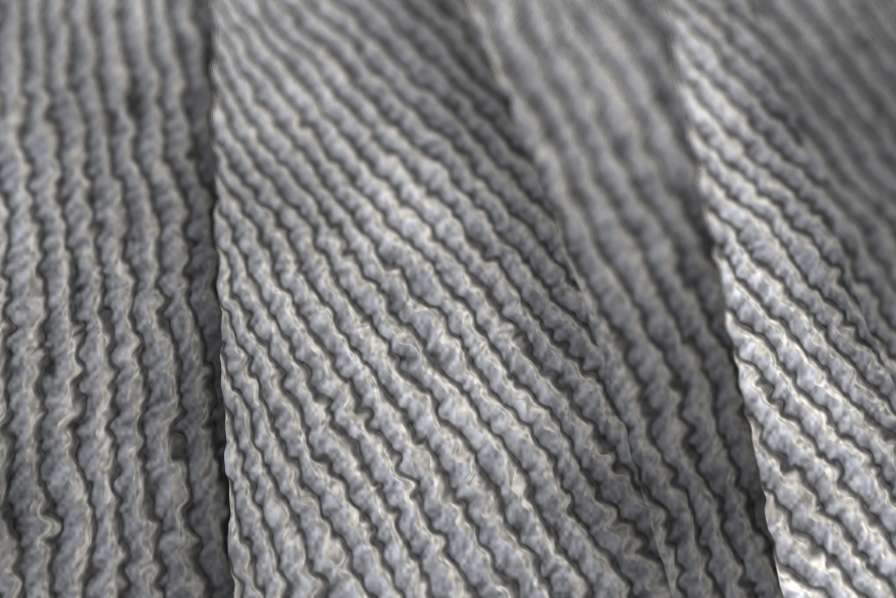
This texture is drawn by a Shadertoy shader. Its source:

```glsl
// Ribbed terry cloth lying in soft folds, seen close up with shallow focus.
// Each fold has its own rib phase and light; cords carry small loops, and a
// disc of samples, wider toward the far end, gives the defocus.

float hash(vec2 p) {
    vec3 q = fract(p.xyx * 0.1031);
    q += dot(q, q.yzx + 33.33);
    return fract((q.x + q.y) * q.z);
}

float noise(vec2 p) {
    vec2 i = floor(p), f = fract(p);
    f = f * f * (3.0 - 2.0 * f);
    return mix(mix(hash(i), hash(i + vec2(1, 0)), f.x),
               mix(hash(i + vec2(0, 1)), hash(i + vec2(1, 1)), f.x), f.y);
}

// Horizontal positions of the four fold edges; d runs from far (0) to near (1)
vec4 foldEdges(float d) {
    return vec4(0.355 + 0.01 * d + 0.025 * d * d,
                0.78 + 0.44 * d - 0.10 * d * d,
                1.11 + 0.20 * d,
                1.27 + 0.30 * d + 0.07 * d * d);
}

// Returns rib phase in x and light in y for the fold under the point
vec2 foldSurface(float x, float d) {
    vec4 e = foldEdges(d);
    if (x < e.x) {
        float crease = 1.0 - 0.6 * exp((x - e.x) / 0.035);
        return vec2((x + 0.1) / (0.042 + 0.02 * d), (0.62 - 0.14 * d) * crease);
    }
    if (x < e.y) {
        float u = x - e.x;
        float phase = u * (20.0 - 5.0 * d) - 19.0 * d + 7.0 * d * d - 1.2 * exp(-u / 0.08);
        float turn = mix(0.62, 1.0, smoothstep(0.0, 0.22, e.y - x));
        return vec2(phase + 60.0, (0.69 - 0.07 * d) * turn);
    }
    if (x < e.z) {
        float crease = 1.0 - 0.35 * exp((x - e.z) / 0.04);
        return vec2(18.0 * x - 11.0 * d + 2.5 * d * d + 90.0,
                    mix(0.64, 0.43, smoothstep(0.1, 0.7, d)) * crease);
    }
    if (x < e.w) {
        float u = x - e.z;
        float turn = mix(0.66, 1.0, smoothstep(0.0, 0.15, e.w - x));
        return vec2(u * (22.0 - 9.0 * d) - 16.0 * d + 4.5 * d * d + 150.0, 0.76 * turn);
    }
    return vec2(20.0 * (x - e.w) - 9.0 * d + 200.0, 0.53 - 0.06 * d);
}

vec3 cloth(vec2 p) {
    float d = 1.0 - p.y;
    float ragged = noise(p * 42.0) - 0.5;
    vec2 surface = foldSurface(p.x + 0.010 * ragged, d);
    float phase = surface.x + 0.22 * ragged + 0.5 * (noise(p * 8.0) - 0.5);
    float rib = floor(phase);
    float across = fract(phase) - 0.5;

    // Loops strung along each cord, slanted by the twist
    float along = 42.0 * d - 10.0 * d * d + 14.0 * p.x + 7.0 * hash(vec2(rib, 3.0));
    along += 0.9 * across + 0.8 * noise(p * 30.0 + rib);
    float loopBump = 0.5 + 0.5 * cos(6.2832 * along);
    float loopTone = hash(vec2(floor(along + 0.5), rib));

    // Rounded cord over a lighter mesh, with shade along its left side
    float width = 0.27 + 0.07 * loopBump;
    float side = across / width;
    float cordMask = smoothstep(0.0, 0.3, 1.0 - side * side);
    float fibre = noise(p * vec2(170.0, 130.0)) - 0.5;
    float cordTone = 0.66 + 0.20 * side + 0.20 * loopBump + 0.16 * loopTone + 0.30 * fibre;
    float mesh = noise(vec2(phase * 8.0, along * 4.0)) - 0.5;
    float groundTone = 1.06 + 0.45 * mesh + 0.25 * fibre;
    float shade = 1.0 - 0.55 * smoothstep(0.2, 0.0, abs(across + width + 0.02));

    vec3 ground = groundTone * vec3(1.02, 1.0, 0.97);
    vec3 cord = cordTone * vec3(0.98, 0.99, 1.03);
    float patches = 0.84 + 0.32 * noise(p * 6.0 + 4.0);
    return mix(ground, cord, cordMask) * shade * surface.y * patches;
}

void mainImage(out vec4 fragColor, in vec2 fragCoord) {
    vec2 p = fragCoord / iResolution.y;
    float d = 1.0 - p.y;
    vec4 e = foldEdges(d);

    // Defocus grows with distance and in the recessed folds
    float recessed = smoothstep(-0.02, 0.05, p.x - e.y) * smoothstep(0.03, -0.03, p.x - e.z)
                   + smoothstep(-0.03, 0.05, p.x - e.w);
    float blur = 0.0012 + 0.018 * max(0.55 - d, 0.0) + 0.006 * max(d - 0.85, 0.0);
    blur += 0.006 * recessed * smoothstep(1.0, 0.3, d);

    vec3 color = vec3(0);
    for (int i = 0; i < 20; i++) {
        float angle = 2.39996 * float(i);
        float radius = blur * sqrt((float(i) + 0.5) / 20.0);
        color += cloth(p + radius * vec2(cos(angle), sin(angle)));
    }
    fragColor = vec4(clamp(color / 20.0, 0.0, 1.0), 1.0);
}
```
